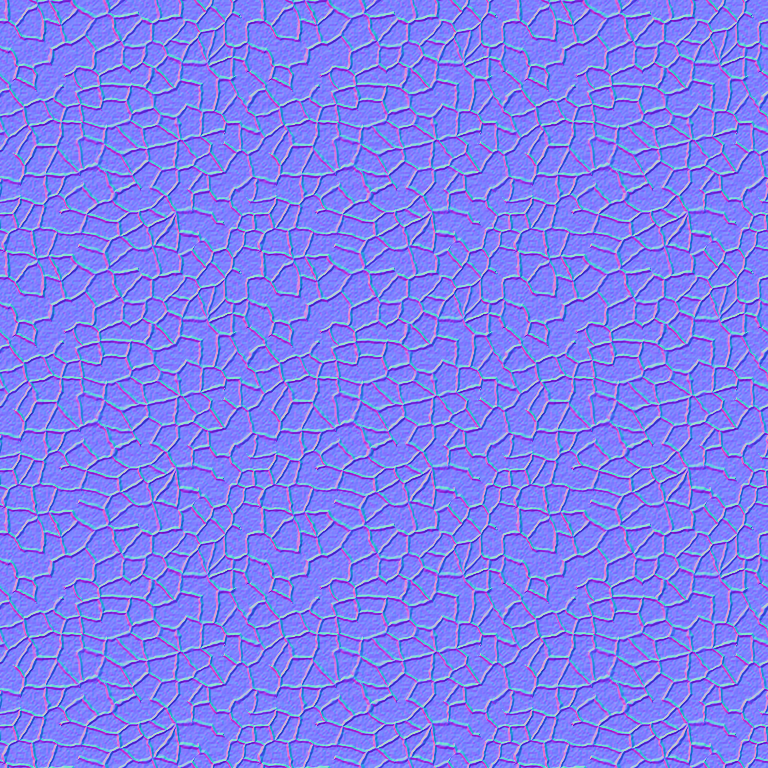
Write a WebGL 2 fragment shader that draws this texture map.

```glsl
#version 300 es
precision highp float;
// Normal map of fine cracks in a grainy surface, green pointing down.
// A wrapped Voronoi net, warped and with some edges left out, is carved into
// a height field; its slopes give the normal. The tile repeats 3 by 3.

uniform vec2 u_resolution;
out vec4 fragColor;

const float CELLS = 12.0; // Voronoi cells along one tile

float hash(vec2 p) {
  return fract(sin(dot(p, vec2(127.1, 311.7))) * 43758.5453);
}

vec2 hash2(vec2 p) {
  return vec2(hash(p), hash(p + vec2(37.3, 11.9)));
}

// Value noise that wraps after a whole number of lattice steps
float noise(vec2 tile, float period, float seed) {
  vec2 p = tile * period;
  vec2 i = floor(p);
  vec2 f = fract(p);
  f = f * f * (3.0 - 2.0 * f);
  vec2 a = mod(i, period) + seed;
  vec2 b = mod(i + 1.0, period) + seed;
  return mix(mix(hash(a), hash(vec2(b.x, a.y)), f.x),
             mix(hash(vec2(a.x, b.y)), hash(b), f.x), f.y);
}

vec2 noise2(vec2 tile, float period, float seed) {
  return vec2(noise(tile, period, seed), noise(tile, period, seed + 53.7)) - 0.5;
}

// Groove profile around the visible Voronoi edges: 1 in the middle, 0 outside
float cracks(vec2 tile) {
  vec2 p = tile * CELLS;
  vec2 base = floor(p);
  vec2 f = p - base;

  // Nearest seed
  vec2 nearCell = vec2(0.0);
  vec2 toNear = vec2(0.0);
  float best = 100.0;
  for (int y = -1; y <= 1; y++) {
    for (int x = -1; x <= 1; x++) {
      vec2 cell = vec2(x, y);
      vec2 r = cell + hash2(mod(base + cell, CELLS)) - f;
      float d = dot(r, r);
      if (d < best) {
        best = d;
        nearCell = cell;
        toNear = r;
      }
    }
  }

  // Borders to its neighbours, each with its own strength
  float groove = 0.0;
  vec2 nearId = mod(base + nearCell, CELLS);
  for (int y = -2; y <= 2; y++) {
    for (int x = -2; x <= 2; x++) {
      vec2 cell = nearCell + vec2(x, y);
      vec2 id = mod(base + cell, CELLS);
      vec2 r = cell + hash2(id) - f;
      vec2 across = r - toNear;
      if (dot(across, across) > 0.0001) {
        float d = dot(0.5 * (toNear + r), normalize(across)) / CELLS;
        float pick = hash(nearId + id + 71.3);
        float strength = step(0.13, pick) * mix(0.65, 1.1, pick);
        groove = max(groove, strength * (1.0 - smoothstep(0.0, 0.0088, d)));
      }
    }
  }
  return groove;
}

float height(vec2 tile) {
  // Broad warp varies the cell sizes, fine warp frays the lines
  vec2 warped = tile + 0.07 * noise2(tile, 4.0, 3.1)
                     + 0.016 * noise2(tile, 19.0, 8.4)
                     + 0.006 * noise2(tile, 64.0, 17.2);
  float grain = noise(tile, 128.0, 5.5) + 0.5 * noise(tile, 61.0, 29.6);
  return 0.0024 * grain - 0.0105 * cracks(warped);
}

void main() {
  vec2 tile = 3.0 * gl_FragCoord.xy / u_resolution;

  // Slope by central differences
  vec2 e = vec2(0.0028, 0.0);
  vec2 slope = vec2(height(tile + e.xy) - height(tile - e.xy),
                    height(tile + e.yx) - height(tile - e.yx)) / (2.0 * e.x);

  // Encode the normal as a colour
  vec3 normal = normalize(vec3(-slope.x, slope.y, 1.0));
  fragColor = vec4(0.5 + 0.5 * normal, 1.0);
}
```
